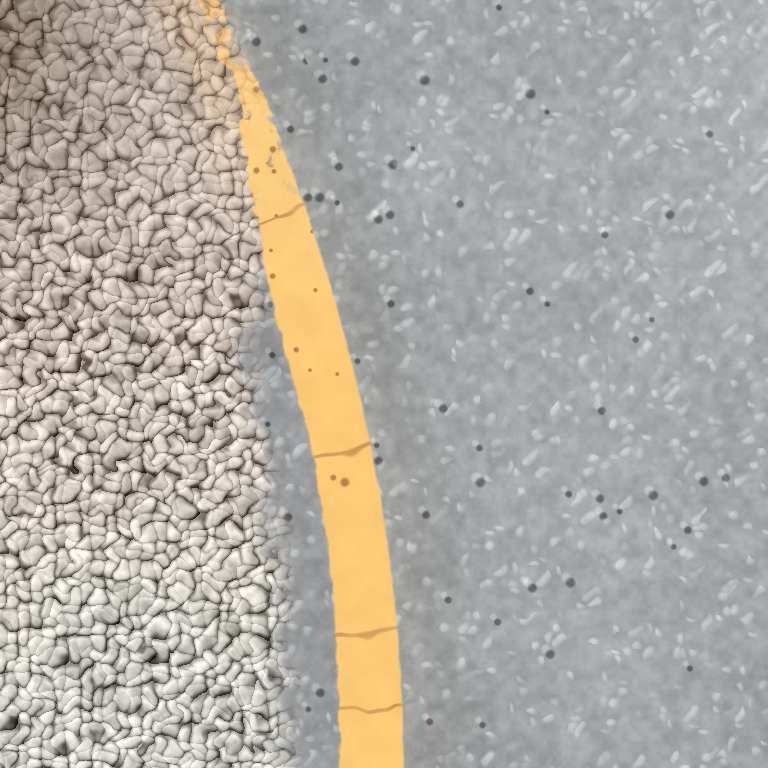
A Shadertoy shader for this texture:

```glsl
// Worn asphalt beside coarse brown gravel, divided by a curved yellow road stripe.
// Cellular stones and value noise give the grain; parabolas give the stripe edges,
// and hashed pits, cracks and gravel wear break up the paint.

float hash(vec2 p) {
    vec3 q = fract(vec3(p.xyx) * 0.1031);
    q += dot(q, q.yzx + 33.33);
    return fract((q.x + q.y) * q.z);
}

float noise(vec2 p) {
    vec2 i = floor(p), f = fract(p);
    f = f * f * (3.0 - 2.0 * f);
    return mix(mix(hash(i), hash(i + vec2(1, 0)), f.x),
               mix(hash(i + vec2(0, 1)), hash(i + vec2(1, 1)), f.x), f.y);
}

float fbm(vec2 p) {
    float sum = 0.0, amp = 0.5;
    for (int i = 0; i < 4; i++) {
        sum += amp * noise(p);
        p = p * 2.03 + 17.1;
        amp *= 0.5;
    }
    return sum;
}

// x: distance to the nearest stone, y: its random shade, z: light from the upper left
vec3 stones(vec2 p) {
    vec2 cell = floor(p);
    vec3 nearest = vec3(9.0, 0.0, 0.0);
    for (int j = -1; j <= 1; j++)
    for (int i = -1; i <= 1; i++) {
        vec2 c = cell + vec2(i, j);
        vec2 d = p - c - 0.15 - 0.7 * vec2(hash(c), hash(c + 71.3));
        float dist = length(d);
        if (dist < nearest.x) nearest = vec3(dist, hash(c + 19.7), dot(d, vec2(-0.6, 0.8)));
    }
    return nearest;
}

// Sparse round spots: one per chosen grid cell
float spots(vec2 p, float density, float radius) {
    vec2 c = floor(p);
    vec2 d = fract(p) - 0.3 - 0.4 * vec2(hash(c + 5.1), hash(c + 8.7));
    float r = radius * (0.6 + 0.6 * hash(c + 31.0));
    return step(hash(c + 2.3), density) * (1.0 - smoothstep(r * 0.5, r * 1.3, length(d)));
}

vec3 asphalt(vec2 p, float stripeGap) {
    vec3 s = stones(p * 66.0 + 1.2 * noise(p * 50.0));
    float tone = 0.645 + 0.09 * (fbm(p * 5.0) - 0.47) + 0.16 * (fbm(p * 75.0) - 0.47);
    tone += 0.03 * smoothstep(0.5, 1.0, p.x) * smoothstep(0.4, 1.0, p.y);
    tone -= 0.035 * exp(-pow((stripeGap - 0.05) / 0.06, 2.0));
    // Pale aggregate chips and small shadowed holes
    float chip = smoothstep(0.62, 0.95, s.y) * (1.0 - smoothstep(0.15, 0.55, s.x));
    tone += chip * (0.13 + 0.12 * s.z);
    float rough = exp(-pow(stripeGap / 0.11, 2.0)) * smoothstep(0.6, 0.9, p.y);
    tone -= 0.26 * spots(p * 44.0, 0.035 + 0.3 * rough, 0.26);
    tone += 0.11 * spots(p * 44.0 - vec2(-0.25, 0.3), 0.035 + 0.3 * rough, 0.26);
    return tone * mix(vec3(0.99, 1.0, 1.015), vec3(1.0, 1.01, 0.98),
                      exp(-abs(stripeGap) * 18.0));
}

vec3 gravel(vec2 p) {
    vec2 warp = vec2(noise(p * 60.0), noise(p * 60.0 + 40.0));
    vec3 s = stones(p * 62.0 + 1.1 * warp);
    float contrast = mix(1.1, 0.65, smoothstep(0.45, 1.0, p.y));
    float tone = 0.1 * (s.y - 0.35) + 0.28 * s.z - 0.38 * smoothstep(0.3, 0.75, s.x) + 0.12;
    tone += 0.3 * (fbm(p * 85.0) - 0.47);
    vec3 base = mix(vec3(0.69, 0.68, 0.65), vec3(0.70, 0.65, 0.61),
                    smoothstep(0.15, 0.6, p.y + 0.3 * (fbm(p * 6.0) - 0.5)));
    // Brown soil in the upper corner
    float soil = exp(-dot((p - vec2(-0.02, 0.93)) * vec2(6.0, 5.0),
                          (p - vec2(-0.02, 0.93)) * vec2(6.0, 5.0)));
    base -= vec3(0.18, 0.19, 0.20) * soil;
    return base + tone * contrast + 0.08 * (fbm(p * 8.0) - 0.47);
}

void mainImage(out vec4 fragColor, in vec2 fragCoord) {
    vec2 p = fragCoord / iResolution.xy;
    float y2 = p.y * p.y;
    float soft = max(0.0025, 1.0 / iResolution.y);

    // Stripe edges, rougher toward the worn far end
    float worn = smoothstep(0.62, 0.95, p.y);
    float jitter = (fbm(p * 55.0) - 0.47) * mix(0.008, 0.035, worn);
    float left = 0.443 - 0.19 * y2 - 0.018 * exp(-pow((p.y - 0.6) / 0.16, 2.0))
               + 0.011 * exp(-pow((p.y - 0.88) / 0.07, 2.0));
    float right = 0.525 - 0.24 * y2;
    float across = (p.x - left) / (right - left);

    // Ground: gravel bank, with a strip of asphalt that narrows upward
    float bank = mix(0.375 - 0.2 * y2, right - 0.01, smoothstep(0.5, 0.8, p.y));
    float bankMix = 1.0 - smoothstep(-0.022, 0.022, p.x - bank + 0.05 * (fbm(p * 35.0) - 0.47));
    vec3 road = asphalt(p, p.x - right) - 0.06 * (1.0 - smoothstep(left - 0.01, left + 0.01, p.x));
    vec3 stone = gravel(p);
    vec3 color = mix(road, stone, bankMix);

    // Paint with grain, pits and cross cracks
    vec3 paint = vec3(0.99, 0.795, 0.47) + 0.05 * (fbm(p * 40.0) - 0.47);
    paint += vec3(0.0, 0.02, 0.05) * smoothstep(0.5, 0.9, p.y);
    float pits = spots(p * 38.0, 0.10 + 0.25 * worn, 0.15) * smoothstep(0.25, 0.38, p.y);
    pits = max(pits, 1.0 - smoothstep(0.003, 0.008, length(p - vec2(0.449, 0.372))));
    float cracks = 0.0;
    vec4 crackY = vec4(0.080, 0.176, 0.412, 0.722);
    for (int i = 0; i < 4; i++) {
        float bend = 0.018 * (across - 0.5) * float(i) / 2.0 + 0.018 * (noise(p * 50.0) - 0.5);
        cracks = max(cracks, (1.0 - smoothstep(0.001, 0.004, abs(p.y - crackY[i] - bend)))
                           * (0.45 + 0.4 * noise(p * 70.0)));
    }
    paint = mix(paint, vec3(0.64, 0.44, 0.24), max(0.8 * pits, 0.7 * cracks));
    float cover = smoothstep(-soft, soft, p.x - left - jitter)
                * (1.0 - smoothstep(-soft, soft, p.x - right - 0.4 * jitter));
    float holes = smoothstep(0.50, 0.62, fbm(p * 65.0 + 9.0) + 0.18 * smoothstep(0.72, 1.0, p.y) - 0.1);
    cover *= 1.0 - 0.8 * worn * holes;
    vec3 faded = mix(paint, stone * vec3(1.22, 1.04, 0.84), 0.75 * smoothstep(0.82, 1.0, p.y));
    color = mix(color, faded, cover);
    // Warm tint spilled beside the worn paint
    color *= 1.0 + vec3(0.08, 0.02, -0.06) * worn * exp(-pow((p.x - left + 0.02) / 0.04, 2.0)) * (1.0 - cover);

    fragColor = vec4(clamp(color, 0.0, 1.0), 1.0);
}
```
